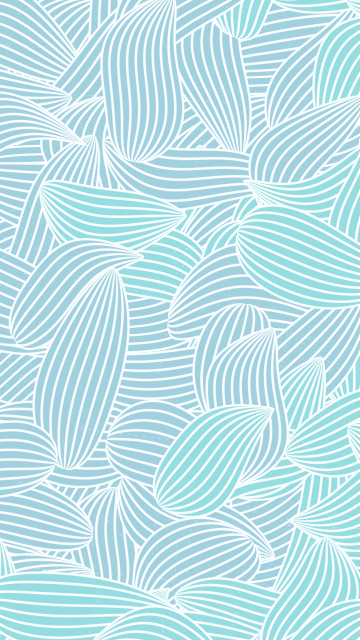
A WebGL 2 fragment shader for this pattern:

```glsl
#version 300 es
precision highp float;

uniform vec2 u_resolution;
out vec4 fragColor;

// Lengths are fractions of the canvas width.
const vec3 WHITE = vec3(0.985, 0.995, 0.995);
const vec3 TEAL = vec3(0.585, 0.865, 0.88);
const vec3 BLUE = vec3(0.63, 0.815, 0.872);
const float CELL = 0.18;
const vec2 LENGTH_RANGE = vec2(0.20, 0.29);
const vec2 WIDTH_RANGE = vec2(0.085, 0.12);
const float SPACING = 0.027;
const float LINE = 0.0035;
const float OUTLINE = 0.0065;
const float BEND = 0.40;
const float SWAY = 0.13;
const float MEAN_ANGLE = 0.55;
const float ANGLE_SPREAD = 2.2;
const float FLIP_SHARE = 0.35;
const float TEAL_LEVEL = 0.47;
const float PATCH_SCALE = 2.6;
const int LAYERS = 3;
const int REACH = 2;
const float PI = 3.14159;

vec4 hash(vec2 p) {
    vec4 q = fract(p.xyxy * vec4(0.1031, 0.1030, 0.0973, 0.1099));
    q += dot(q, q.wzxy + 33.33);
    return fract((q.xxyz + q.yzzw) * q.zywx);
}

float noise(vec2 p) {
    vec2 i = floor(p), f = fract(p);
    f = f * f * (3.0 - 2.0 * f);
    float low = mix(hash(i).x, hash(i + vec2(1, 0)).x, f.x);
    float high = mix(hash(i + vec2(0, 1)).x, hash(i + 1.0).x, f.x);
    return mix(low, high, f.y);
}

float stroke(float dist, float halfWidth, float px) {
    return 1.0 - smoothstep(halfWidth - px, halfWidth + px, dist);
}

// Wavy lines seen through the gaps between leaves.
vec3 backdrop(vec2 p, float px) {
    float wave = (p.y - 0.4 * p.x + 0.04 * sin(9.0 * p.x + 4.0 * p.y)) / SPACING;
    float dist = abs(fract(wave) - 0.5) * SPACING;
    return mix(BLUE, WHITE, stroke(dist, LINE, px));
}

// Paints one bent leaf whose lines converge on its tip.
vec3 paintLeaf(vec3 under, vec2 p, vec3 fill, vec4 shape, vec4 form, float px) {
    float len = mix(LENGTH_RANGE.x, LENGTH_RANGE.y, shape.x);
    float t = p.x / len;
    if (abs(t) >= 0.999) return under;

    // Spine and half width along the leaf, with their slopes.
    float bend = BEND * len * (form.x * 2.0 - 1.0);
    float sway = SWAY * len * (form.y * 2.0 - 1.0);
    float spine = bend * (0.5 - t * t) + sway * sin(PI * t);
    float spineSlope = -2.0 * bend * t + sway * PI * cos(PI * t);
    float tipPower = mix(0.65, 0.95, form.z);
    float basePower = mix(0.40, 0.65, form.w);
    float profile = pow(1.0 - t, tipPower) * pow(1.0 + t, basePower);
    float width = mix(WIDTH_RANGE.x, WIDTH_RANGE.y, shape.y);
    float halfWidth = width * profile;
    float widthSlope = halfWidth * (basePower / (1.0 + t) - tipPower / (1.0 - t));

    // Position across the leaf, and the distance one unit of it spans.
    float across = (p.y - spine) / halfWidth;
    float slope = (spineSlope + across * widthSlope) / len;
    float span = halfWidth * inversesqrt(1.0 + slope * slope);
    float edge = (1.0 - abs(across)) * span;
    if (edge < -2.0 * px) return under;

    float count = floor(2.0 * width / SPACING + 0.5);
    float stripe = (across * 0.5 + 0.5) * count;
    float dist = abs(fract(stripe + 0.5) - 0.5) * 2.0 / count * span;
    float taper = mix(0.4, 1.0, smoothstep(0.0, 0.75, profile));
    float ink = max(stroke(dist, LINE * taper, px), stroke(edge, OUTLINE, px));
    return mix(under, mix(fill, WHITE, ink), smoothstep(-px, px, edge));
}

void main() {
    vec2 p = gl_FragCoord.xy / u_resolution.x;
    float px = 0.75 / u_resolution.x;
    vec2 home = floor(p / CELL);
    vec3 color = backdrop(p, px);

    // Layers, then rows downward, keep the overlap order consistent.
    for (int layer = 0; layer < LAYERS; layer++)
    for (int row = REACH; row >= -REACH; row--)
    for (int col = -REACH; col <= REACH; col++) {
        vec2 cell = home + vec2(col, row) + 40.0;
        vec4 place = hash(cell);
        if (int(place.w * float(LAYERS)) != layer) continue;
        vec4 shape = hash(cell + 117.0);
        vec4 form = hash(cell + 251.0);
        vec2 center = (cell - 40.0 + place.xy) * CELL;

        float angle = MEAN_ANGLE + (shape.z - 0.5) * ANGLE_SPREAD;
        angle += PI * step(shape.w, FLIP_SHARE);
        vec2 axis = vec2(cos(angle), sin(angle));
        vec2 d = p - center;
        vec2 local = vec2(dot(d, axis), dot(d, vec2(-axis.y, axis.x)));
        float patchValue = noise(center * PATCH_SCALE + 7.0) + 0.15 * (place.z - 0.5);
        vec3 fill = patchValue > TEAL_LEVEL ? TEAL : BLUE;
        color = paintLeaf(color, local, fill, shape, form, px);
    }
    fragColor = vec4(color, 1.0);
}
```
